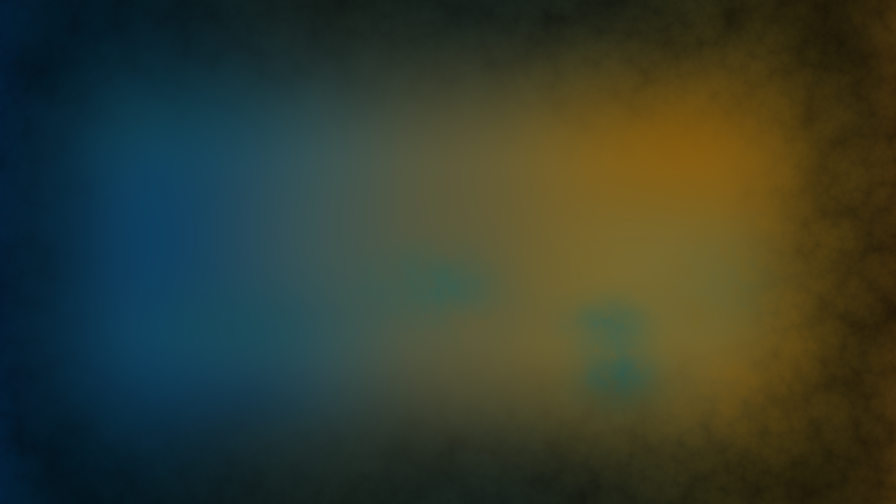
A Shadertoy shader for this background:

```glsl
// Lit field, left to right
const vec3 BLUE  = vec3(0.055, 0.25, 0.385);
const vec3 SLATE = vec3(0.23, 0.33, 0.33);
const vec3 OLIVE = vec3(0.36, 0.35, 0.23);
const vec3 OCHRE = vec3(0.46, 0.39, 0.17);
const vec3 AMBER = vec3(0.53, 0.36, 0.05);
const vec3 STRAW = vec3(0.46, 0.42, 0.20);
const vec3 TEAL  = vec3(0.16, 0.37, 0.35);
const vec3 DEEP_TEAL = vec3(0.08, 0.29, 0.34);

// Dark border, left to right
const vec3 NIGHT = vec3(0.012, 0.095, 0.135);
const vec3 MOSS  = vec3(0.085, 0.125, 0.105);
const vec3 UMBER = vec3(0.155, 0.135, 0.045);
const vec3 BLUE_RIM  = vec3(0.000, 0.015, 0.065);
const vec3 AMBER_RIM = vec3(0.070, 0.025, 0.000);

// Lit box, in units of canvas height
const vec2 BOX_CENTRE = vec2(0.87, 0.50);
const vec2 BOX_HALF = vec2(0.73, 0.335);
const float BOX_ROUND = 0.20;
const float BOX_SOFT = 0.18;

const int OCTAVES = 6;
const float CLOUD_SCALE = 6.0;
const float CLOUD_GAIN = 0.74;

vec2 hash2(vec2 cell) {
    vec3 h = fract(cell.xyx * vec3(0.1031, 0.1030, 0.0973));
    h += dot(h, h.yzx + 33.33);
    return fract((h.xx + h.yz) * h.zy);
}

// Cellular noise: bumps around scattered points
float cellular(vec2 p) {
    vec2 cell = floor(p), local = fract(p);
    float nearest = 1.0;
    for (int y = -1; y <= 1; y++)
    for (int x = -1; x <= 1; x++) {
        vec2 offset = vec2(x, y);
        vec2 r = offset + hash2(cell + offset) - local;
        nearest = min(nearest, dot(r, r));
    }
    return 1.0 - nearest;
}

// Layered, turned cellular noise, centred near zero
float clouds(vec2 p) {
    float sum = 0.0, weight = 0.5;
    for (int i = 0; i < OCTAVES; i++) {
        sum += weight * (cellular(p) - 0.75);
        p = mat2(1.5, 1.1, -1.1, 1.5) * p + 3.7;
        weight *= CLOUD_GAIN;
    }
    return sum;
}

float roundBox(vec2 p, vec2 halfSize, float radius) {
    vec2 q = abs(p) - halfSize + radius;
    return length(max(q, 0.0)) + min(max(q.x, q.y), 0.0) - radius;
}

float glow(vec2 p, vec2 centre, vec2 size) {
    vec2 q = (p - centre) / size;
    return exp(-dot(q, q));
}

vec3 litField(vec2 uv, float mottle) {
    vec3 c = mix(BLUE, SLATE, smoothstep(0.16, 0.38, uv.x));
    c = mix(c, OLIVE, smoothstep(0.32, 0.52, uv.x));
    c = mix(c, OCHRE, smoothstep(0.48, 0.70, uv.x));
    c = mix(c, AMBER, 0.95 * glow(uv, vec2(0.77, 0.74), vec2(0.14, 0.20)));
    c = mix(c, AMBER * 0.92, 0.65 * smoothstep(0.74, 0.90, uv.x));
    c = mix(c, STRAW, 0.60 * glow(uv, vec2(0.72, 0.48), vec2(0.09, 0.11)));

    // Teal patches, broken up by the mottling
    float patches = 0.50 * glow(uv, vec2(0.48, 0.42), vec2(0.07, 0.08))
                  + 0.40 * glow(uv, vec2(0.68, 0.36), vec2(0.05, 0.05))
                  + 0.65 * glow(uv, vec2(0.69, 0.25), vec2(0.045, 0.06))
                  + 0.22 * glow(uv, vec2(0.83, 0.43), vec2(0.07, 0.12));
    c = mix(c, TEAL, clamp(patches * (1.0 + 1.6 * mottle), 0.0, 0.8));

    // Cool washes over the left half
    c = mix(c, DEEP_TEAL, 0.65 * glow(uv, vec2(0.17, 0.80), vec2(0.16, 0.15)));
    c = mix(c, DEEP_TEAL, 0.60 * glow(uv, vec2(0.26, 0.34), vec2(0.12, 0.10)));
    c = mix(c, BLUE, 0.50 * glow(uv, vec2(0.27, 0.20), vec2(0.11, 0.08)));

    // Amber flecks on the right
    float flecks = smoothstep(0.0, 0.30, mottle) * smoothstep(0.68, 0.86, uv.x);
    return mix(c, AMBER, 0.35 * flecks * smoothstep(0.75, 0.50, uv.y));
}

vec3 darkBorder(vec2 uv, float mottle) {
    vec3 c = mix(NIGHT, MOSS, smoothstep(0.08, 0.42, uv.x));
    c = mix(c, UMBER, smoothstep(0.50, 0.92, uv.x));
    c += BLUE_RIM * exp(-uv.x * 25.0);
    c += AMBER_RIM * exp(-(1.0 - uv.x) * 20.0);
    float warmth = smoothstep(0.40, 0.90, uv.x);
    return c * (1.0 + mottle * mix(0.5, 0.75, warmth));
}

void mainImage(out vec4 fragColor, in vec2 fragCoord) {
    vec2 uv = fragCoord / iResolution.xy;
    vec2 p = fragCoord / iResolution.y;
    float mottle = clouds(p * CLOUD_SCALE);

    // Soft light edge, rougher toward the right
    float edge = roundBox(p - BOX_CENTRE, BOX_HALF, BOX_ROUND);
    edge -= 0.05 * mottle * smoothstep(0.40, 0.90, uv.x);
    float light = smoothstep(BOX_SOFT, -BOX_SOFT, edge);

    vec3 colour = mix(darkBorder(uv, mottle), litField(uv, mottle), light);
    fragColor = vec4(clamp(colour, 0.0, 1.0), 1.0);
}
```
